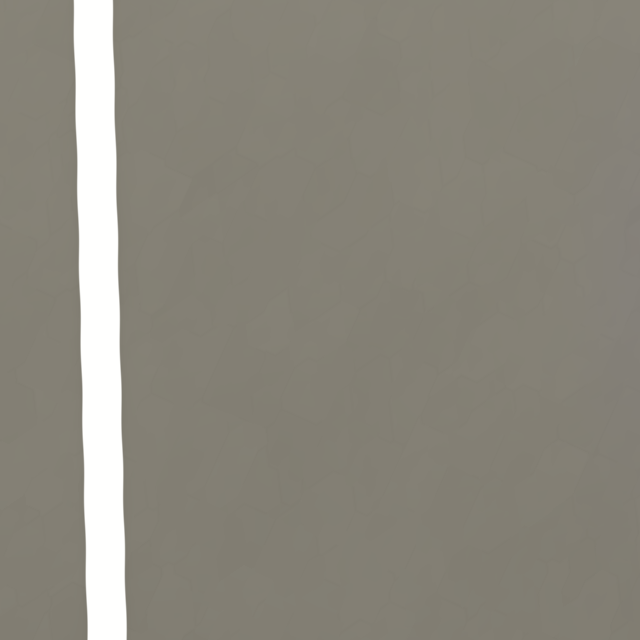
This texture is drawn by a WebGL 1 fragment shader. Its source:

```glsl
precision highp float;
// A slightly leaning white stripe on warm grey, faintly mottled asphalt.
uniform vec2 u_resolution;

vec2 hash2(vec2 p) {
  vec2 q = vec2(dot(p, vec2(127.1, 311.7)), dot(p, vec2(269.5, 183.3)));
  return fract(sin(q) * 4375.85);
}

// Cellular noise with square cells: x is the cell tone, y the gap to the next cell.
vec2 squareCells(vec2 p) {
  vec2 base = floor(p);
  float nearest = 9.0;
  float second = 9.0;
  float tone = 0.0;
  for (int j = -1; j <= 1; j++) {
    for (int i = -1; i <= 1; i++) {
      vec2 cell = base + vec2(float(i), float(j));
      vec2 d = abs(cell + hash2(cell) - p);
      float dist = max(d.x, d.y);
      if (dist < nearest) {
        second = nearest;
        nearest = dist;
        tone = hash2(cell + 19.0).x;
      } else {
        second = min(second, dist);
      }
    }
  }
  return vec2(tone, second - nearest);
}

vec3 asphalt(vec2 uv) {
  vec3 color = mix(vec3(0.507, 0.492, 0.449), vec3(0.529, 0.514, 0.469), uv.y);

  // Broad, barely visible unevenness
  color += 0.0025 * sin(uv.x * 7.0 + 2.0 * sin(uv.y * 5.0)) * sin(uv.y * 9.0 - uv.x * 3.0);

  // Slanted patches with faint dark seams
  vec2 slanted = mat2(0.91, 0.41, -0.41, 0.91) * uv;
  vec2 large = squareCells(slanted * vec2(15.0, 9.0));
  vec2 small = squareCells(slanted * vec2(42.0, 26.0) + 7.0);
  color += 0.006 * (large.x - 0.5) + 0.004 * (small.x - 0.5);
  color -= 0.006 * (1.0 - smoothstep(0.0, 0.07, large.y)) * step(0.5, small.x);

  // Cool tint along the right side
  vec2 tint = (uv - vec2(1.0, 0.58)) / vec2(0.09, 0.32);
  return color + vec3(-0.002, -0.003, 0.014) * exp(-dot(tint, tint));
}

void main() {
  vec2 uv = gl_FragCoord.xy / u_resolution;
  float pixel = 1.0 / u_resolution.x;

  // Leaning stripe with slightly uneven edges
  float center = mix(0.1673, 0.1452, uv.y) + 0.0007 * sin(uv.y * 52.0);
  float edge = abs(uv.x - center) - 0.0306;

  vec3 color = asphalt(uv);
  color -= 0.018 * exp(-max(edge, 0.0) * 180.0);
  float paint = 1.0 - smoothstep(-pixel, pixel, edge);
  color = mix(color, vec3(1.0, 1.0, 0.995), paint);

  gl_FragColor = vec4(color, 1.0);
}
```
